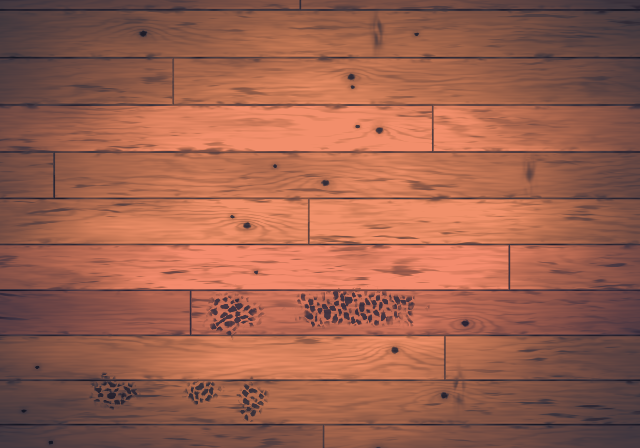
This texture is drawn by a Shadertoy shader. Its source:

```glsl
// Worn wooden floorboards in staggered rows, with knots, stains and muddy boot treads.

const float CANVAS_WIDTH = 1.43;   // in canvas heights
const float FIRST_SEAM = 0.0223;
const float ROW_PITCH = 0.10703;   // height of the top row
const float ROW_SHRINK = 0.000465; // rows get slightly thinner downwards

// Per row: butt joint x, knot x, brightness, redness (negative x = none)
const vec4 ROWS[11] = vec4[11](
    vec4(0.671, 0.300, 0.85, 0.2), vec4(-1.00, 0.320, 1.00, 0.0),
    vec4(0.387, 0.785, 0.90, 0.1), vec4(0.967, 0.848, 1.10, 0.4),
    vec4(0.121, 0.727, 0.92, 0.2), vec4(0.690, 0.552, 1.02, 0.2),
    vec4(1.138, -1.00, 1.02, 0.8), vec4(0.426, 1.040, 0.85, 1.0),
    vec4(0.994, 0.883, 0.99, 0.2), vec4(-1.00, 0.993, 1.00, 0.1),
    vec4(0.723, 0.845, 0.96, 0.2));

// Boot treads: centre and half size
const vec4 TREADS[5] = vec4[5](
    vec4(0.520, 0.697, 0.060, 0.050), vec4(0.790, 0.690, 0.140, 0.046),
    vec4(0.250, 0.877, 0.052, 0.036), vec4(0.450, 0.874, 0.042, 0.029),
    vec4(0.563, 0.896, 0.034, 0.042));

vec2 hash2(vec2 p) {
    p = vec2(dot(p, vec2(127.1, 311.7)), dot(p, vec2(269.5, 183.3)));
    return fract(sin(p) * 43758.5);
}

float gradientNoise(vec2 p) {
    vec2 i = floor(p), f = p - i;
    vec2 u = f * f * f * (f * (f * 6.0 - 15.0) + 10.0);
    vec4 g;
    for (int k = 0; k < 4; k++) {
        vec2 o = vec2(k & 1, k >> 1);
        g[k] = dot(hash2(i + o) * 2.0 - 1.0, f - o);
    }
    return mix(mix(g.x, g.y, u.x), mix(g.z, g.w, u.x), u.y);
}

float fractalNoise(vec2 p) {
    float sum = 0.0, amplitude = 1.0;
    for (int k = 0; k < 3; k++) {
        sum += amplitude * gradientNoise(p);
        p = p * 2.1 + 11.3;
        amplitude *= 0.55;
    }
    return sum;
}

// Maps a brightness level to the warm wood palette with cool shadows
vec3 woodColor(float level, float redness) {
    float r2 = level * level;
    vec3 c = vec3(level, 0.13 + 0.3 * level + 0.18 * r2, 0.23 + 0.05 * level + 0.17 * r2 * r2);
    c.gb *= clamp(0.35 + level * 2.6, 0.0, 1.0);
    return c * mix(vec3(1.0), vec3(1.02, 0.94, 1.05), redness);
}

// Growth rings that bend around a knot; q.y is measured from the row centre
float growthRings(vec2 q, vec2 knot, vec2 seed) {
    float field = q.y * 50.0 + 4.0 * gradientNoise(q * vec2(2.2, 11.0) + seed)
                + 0.8 * fractalNoise(q * vec2(9.0, 45.0) + seed)
                + 4.0 * exp(-length((q - knot) * vec2(20.0, 45.0)));
    float ring = 0.5 + 0.5 * sin(6.2832 * field);
    return ring * ring * smoothstep(-0.4, 0.4, gradientNoise(q * vec2(4.0, 25.0) + seed.yx));
}

float knotSpot(vec2 q, vec2 knot, float radius) {
    float d = length((q - knot) * vec2(0.85, 1.0)) + 0.003 * gradientNoise(q * 160.0);
    return 0.7 * (1.0 - smoothstep(radius * 0.5, radius, d)) + 0.3 * exp(-d * d / (radius * radius * 3.0));
}

// Long dark streaks, gathered in patches
float streaks(vec2 q, vec2 seed) {
    float bend = 0.012 * gradientNoise(q * vec2(5.0, 12.0) + seed);
    float n = fractalNoise((q + vec2(0.0, bend)) * vec2(9.0, 75.0) + seed);
    float patches = smoothstep(-0.25, 0.3, gradientNoise(q * vec2(2.6, 12.0) + seed.yx));
    return smoothstep(0.12, 0.5, n) * patches;
}

// Broken bars smeared inside a ragged ellipse
float bootTread(vec2 p, vec4 tread, float angle) {
    vec2 local = p - tread.xy;
    float rim = length(local / tread.zw) + 0.7 * fractalNoise(p * 28.0);
    float c = cos(angle), s = sin(angle);
    vec2 warp = vec2(gradientNoise(p * 38.0), gradientNoise(p * 38.0 + 31.0));
    vec2 g = (mat2(c, s, -s, c) * local + 0.014 * warp) / vec2(0.021, 0.0135);
    g.x += 0.5 * mod(floor(g.y), 2.0);
    vec2 box = abs(fract(g) - 0.5);
    float bar = 0.42 - length(box * box) * 2.2 + 0.6 * fractalNoise(p * 50.0 + 7.0);
    return smoothstep(0.0, 0.3, bar) * (1.0 - smoothstep(0.65, 1.1, rim));
}

// Dark vertical spill across a board
float spill(vec2 p, vec2 centre) {
    vec2 d = (p - centre) / vec2(0.012, 0.036);
    return exp(-dot(d, d)) * smoothstep(-0.35, 0.3, gradientNoise(p * vec2(90.0, 35.0)));
}

float line(float dist, float halfWidth, float px) {
    return 1.0 - smoothstep(halfWidth - px * 0.5, halfWidth + px, abs(dist));
}

void mainImage(out vec4 fragColor, in vec2 fragCoord) {
    vec2 uv = fragCoord / iResolution.xy;
    vec2 p = vec2(uv.x * CANVAS_WIDTH, 1.0 - uv.y);
    float px = 1.0 / iResolution.y;

    // Row and board
    float rowPos = (ROW_PITCH - sqrt(ROW_PITCH * ROW_PITCH - 4.0 * ROW_SHRINK * (p.y - FIRST_SEAM))) / (2.0 * ROW_SHRINK);
    float row = floor(rowPos), height = ROW_PITCH - 2.0 * ROW_SHRINK * rowPos;
    vec4 info = ROWS[clamp(int(row) + 1, 0, 10)];
    vec2 q = vec2(p.x, (rowPos - row - 0.5) * height);
    vec2 random = hash2(vec2(row, step(info.x, p.x)) + 3.0);
    vec2 seed = random * 60.0 + row * 9.0;
    float edge = 0.5 * height - abs(q.y);

    // Grain and knots
    vec2 rowRandom = hash2(vec2(row, 17.0));
    vec2 knot = vec2(info.y, (rowRandom.x - 0.5) * 0.05);
    vec2 smallKnot = vec2(rowRandom.y * CANVAS_WIDTH, (0.5 - rowRandom.x) * 0.06);
    float wood = 1.06 - 0.17 * growthRings(q, knot, seed);
    wood += 0.13 * gradientNoise(q * vec2(16.0, 190.0) + seed) + 0.24 * gradientNoise(q * vec2(4.0, 16.0) + seed);
    wood *= info.z * (0.95 + 0.1 * random.x);
    float dark = 0.5 * streaks(q, seed) * (0.6 + 0.5 * random.y);
    dark = max(dark, 0.75 * max(knotSpot(q, knot, 0.009), knotSpot(q, smallKnot, 0.005)));

    // Grime, spills and treads
    float grime = smoothstep(0.0, 0.6, fractalNoise(vec2(p.x * 16.0, p.y * 40.0)));
    dark = max(dark, 0.55 * grime * (1.0 - smoothstep(0.0, 0.016, edge)));
    dark = max(dark, 0.6 * max(spill(p, vec2(0.843, 0.075)), spill(p, vec2(1.025, 0.868))));
    dark = max(dark, 0.45 * spill(p, vec2(1.183, 0.39)));
    for (int i = 0; i < 5; i++)
        dark = max(dark, 0.66 * bootTread(p, TREADS[i], 0.5 + 1.3 * float(i)));

    // Seams of uneven depth, with a pale lip above each, and butt joints
    float depth = clamp(0.62 + 0.4 * fractalNoise(vec2(p.x * 12.0, floor(rowPos + 0.5) * 5.3)), 0.35, 0.8);
    wood += 0.08 * line(0.5 * height - q.y - 0.005, 0.001, px);
    dark = max(dark, depth * max(line(edge, 0.0013, px), line(p.x - info.x, 0.0013, px)));

    // Vignette
    float light = mix(0.89, 0.27, smoothstep(0.14, 0.70, length((uv - 0.5) * vec2(1.0, 0.9))));
    float level = clamp(light * wood * (1.0 - dark), 0.08, 0.94);
    fragColor = vec4(woodColor(level, info.w), 1.0);
}
```
